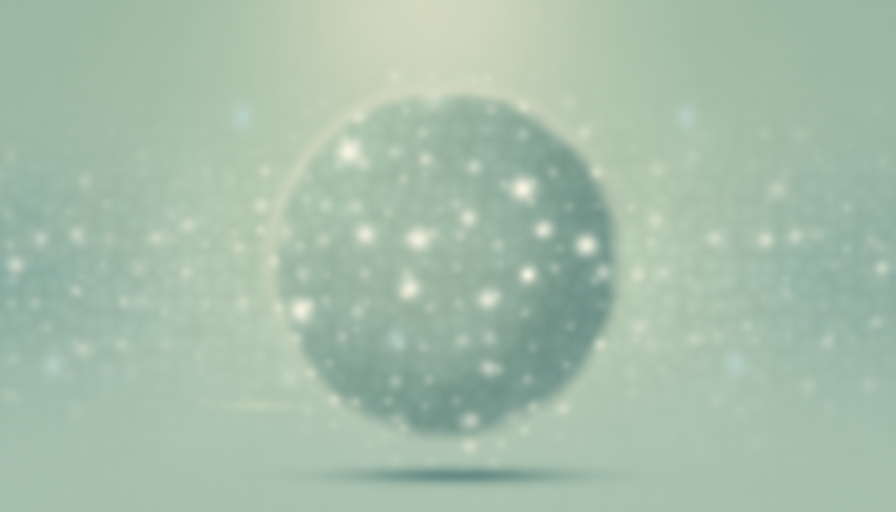
This background is drawn by a Shadertoy shader. Its source:

```glsl
const vec3 SAGE_TOP    = vec3(0.605, 0.715, 0.63);
const vec3 SAGE_BOTTOM = vec3(0.65, 0.75, 0.68);
const vec3 CREAM       = vec3(0.90, 0.89, 0.79);
const vec3 HALO        = vec3(0.775, 0.825, 0.725);
const vec3 TEAL_HAZE   = vec3(0.53, 0.66, 0.62);
const vec3 ORB_LIGHT   = vec3(0.65, 0.75, 0.66);
const vec3 ORB_DARK    = vec3(0.435, 0.57, 0.535);
const vec3 SHADOW      = vec3(0.35, 0.51, 0.49);
const vec3 SPARK       = vec3(0.96, 0.95, 0.88);
const vec3 GLINT       = vec3(0.75, 0.86, 0.85);

const vec2  ORB_CENTER = vec2(-0.004, -0.014);
const float ORB_RADIUS = 0.335;
const float ORB_EDGE   = 0.026;
const vec2  SHADOW_POS = vec2(0.022, -0.429);
const vec2  SHADOW_SIZE = vec2(0.20, 0.016);
const vec2  STREAK_POS = vec2(-0.37, -0.293);
const vec2  STREAK_SIZE = vec2(0.07, 0.010);
const vec2  GLINT_SIZE = vec2(0.020, 0.024);
const float BAND_HEIGHT = 0.22;
const float GRAIN = 0.045;

vec2 hash2(vec2 cell) {
    vec3 q = fract(cell.xyx * vec3(0.1031, 0.1030, 0.0973));
    q += dot(q, q.yzx + 33.33);
    return fract((q.xx + q.yz) * q.zy);
}

// Soft spot: 1 at the center, falling off over the given size
float spot(vec2 offset, vec2 size) {
    vec2 q = offset / size;
    return exp(-dot(q, q));
}

// Cellular scatter: x holds soft lights, y the distance to the nearest one
vec2 scatter(vec2 p, float cellSize, float radius, float seed) {
    vec2 grid = p / cellSize;
    vec2 base = floor(grid);
    float sum = 0.0;
    float nearest = 2.0;
    for (int y = -1; y <= 1; y++) {
        for (int x = -1; x <= 1; x++) {
            vec2 cell = base + vec2(x, y);
            vec2 offset = cell + 0.15 + 0.7 * hash2(cell + seed) - grid;
            vec2 kind = hash2(cell + seed + 57.0);
            float size = radius * mix(0.75, 1.25, kind.x * kind.x);
            float power = mix(0.3, 1.0, kind.x) * step(0.2, kind.y);
            sum += power * spot(offset * cellSize, vec2(size));
            nearest = min(nearest, length(offset));
        }
    }
    return vec2(min(sum, 1.0), nearest);
}

// Layered sines for a soft mottled haze, roughly -1 to 1
float haze(vec2 p) {
    float sum = 0.0;
    float gain = 0.5;
    for (int i = 0; i < 4; i++) {
        sum += gain * sin(p.x + 1.3 * sin(p.y)) * cos(p.y - 0.7 * p.x);
        p = mat2(1.5, 1.1, -1.1, 1.5) * p + 2.3;
        gain *= 0.7;
    }
    return sum;
}

void mainImage(out vec4 fragColor, in vec2 fragCoord) {
    vec2 p = (fragCoord - 0.5 * iResolution.xy) / iResolution.y;
    vec2 fromOrb = p - ORB_CENTER;
    float mottle = haze(p * 12.0);
    float dist = length(fromOrb);
    vec2 dir = fromOrb / max(dist, 0.0001);
    float edge = dist - ORB_RADIUS + 0.006 * mottle;
    float inside = 1.0 - smoothstep(-ORB_EDGE, ORB_EDGE, edge);
    vec2 fine = scatter(p, 0.064, 0.0125, 19.0);
    float grain = mottle * 0.6 + 0.5 - scatter(p, 0.038, 0.01, 7.0).y;

    // Backdrop with top glow, halo and teal side haze
    vec3 color = mix(SAGE_BOTTOM, SAGE_TOP, smoothstep(-0.4, 0.5, p.y));
    color = mix(color, HALO, 0.74 * spot(fromOrb - vec2(0.0, 0.05), vec2(0.60, 0.40)));
    color = mix(color, CREAM, 0.72 * spot(p - vec2(-0.04, 0.50), vec2(0.32, 0.26)));
    float sides = smoothstep(0.40, 0.88, abs(p.x));
    float band = spot(vec2(0.0, p.y + 0.03), vec2(1.0, BAND_HEIGHT));
    color = mix(color, TEAL_HAZE, clamp(sides * band * (0.7 + 0.5 * mottle), 0.0, 1.0));
    color += GRAIN * grain * (0.1 + 0.9 * band) * (1.0 - inside);

    // Ground shadow and pale streak
    color = mix(color, SHADOW, 0.85 * spot(p - SHADOW_POS, SHADOW_SIZE));
    color = mix(color, HALO, 0.6 * spot(p - STREAK_POS, STREAK_SIZE));

    // Orb body, darker toward the lower right and around the rim
    float slope = dot(fromOrb / ORB_RADIUS, normalize(vec2(0.72, -0.69)));
    float shade = 0.8 * smoothstep(-1.0, 1.1, slope);
    shade += 0.36 * smoothstep(0.3, 0.9, dist / ORB_RADIUS) * smoothstep(-1.1, 0.1, slope);
    vec3 body = mix(ORB_LIGHT, ORB_DARK, clamp(shade, 0.0, 1.0));
    body = mix(body, HALO, 0.22 * spot(p - vec2(-0.01, -0.08), vec2(0.18)));
    body += GRAIN * grain;
    color = mix(color, body, 0.94 * inside);

    // Pale rim, strongest at the upper left
    float rim = exp(-pow((edge - 0.008) / 0.016, 2.0));
    float lit = smoothstep(-0.6, 1.0, dot(dir, normalize(vec2(-0.5, 0.85))));
    color = mix(color, CREAM, rim * mix(0.08, 0.4, lit));

    // Pale blue glints in mirrored pairs
    float glints = spot(vec2(abs(p.x - 0.032) - 0.434, p.y - 0.27), GLINT_SIZE)
                 + spot(vec2(abs(p.x + 0.105) - 0.667, p.y + 0.213), GLINT_SIZE)
                 + spot(p - vec2(-0.10, -0.163), GLINT_SIZE);
    color = mix(color, GLINT, 0.55 * glints);

    // Large lights on the orb, small ones along its rim and in the side band
    float core = 1.0 - smoothstep(0.29, 0.35, dist);
    float large = scatter(fromOrb, 0.122, 0.019, 3.0).x * core;
    float fringe = exp(-pow((dist - ORB_RADIUS - 0.01) / 0.05, 2.0));
    float drift = scatter(p, 0.11, 0.016, 41.0).x * band * (1.0 - inside);
    float smallMask = 0.48 * max(0.75 * inside, fringe) + 0.24 * band * (1.0 - inside);
    float glow = 1.05 * large + fine.x * smallMask + 0.65 * drift;
    color = mix(color, SPARK, clamp(glow, 0.0, 1.0));

    fragColor = vec4(clamp(color, 0.0, 1.0), 1.0);
}
```
